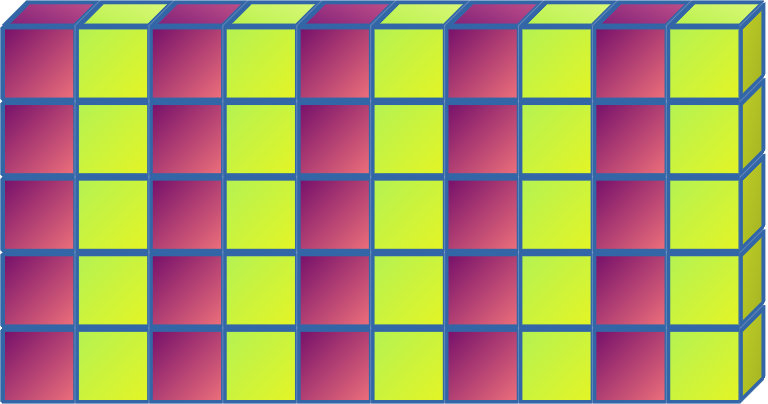
A Shadertoy shader for this pattern:

```glsl
// A block wall of ten by five outlined cubes in oblique view, with alternating gradient columns.

const float HEIGHT = 405.0;                  // design units down the canvas
const vec2 COUNT = vec2(10.0, 5.0);          // cubes across and down
const vec2 PITCH = vec2(74.1, 75.8);         // cube spacing
const vec2 CORNER = vec2(1.1, 25.6);         // upper left of the front, y down
const float DEPTH = 25.2;                    // oblique offset of the back edges

// Coloured panel inside each face: low and high corner
const vec2 FRONT_LO = vec2(3.9, 3.9),  FRONT_HI = vec2(72.3, 72.2);
const vec2 TOP_LO = vec2(7.5, 2.0),    TOP_HI = vec2(71.0, 21.3);
const vec2 SIDE_LO = vec2(2.6, 6.5),   SIDE_HI = vec2(21.2, 70.5);

const float SEAM_WIDTH = 0.9;
const float SEAM_STRENGTH = 0.4;
const float NOTCH = 2.2;                     // nick between cubes on the outer edges

const vec3 PAPER = vec3(1.0);
const vec3 OUTLINE = vec3(0.20, 0.40, 0.65);
const vec3 SEAM = vec3(0.70, 0.76, 0.86);
const vec3 PLUM = vec3(0.47, 0.07, 0.42),      CORAL = vec3(0.92, 0.43, 0.48);
const vec3 LIME = vec3(0.71, 0.95, 0.32),      LEMON = vec3(0.89, 0.96, 0.15);
const vec3 TOP_PLUM = vec3(0.52, 0.14, 0.48),  TOP_ROSE = vec3(0.74, 0.30, 0.53);
const vec3 TOP_LIME = vec3(0.73, 0.95, 0.30),  TOP_PALE = vec3(0.85, 0.97, 0.47);
const vec3 OLIVE = vec3(0.73, 0.79, 0.14),     DARK_OLIVE = vec3(0.66, 0.72, 0.14);

// Signed distance to an axis-aligned box given by its corners
float boxDistance(vec2 p, vec2 lo, vec2 hi) {
    vec2 d = max(lo - p, p - hi);
    return max(d.x, d.y);
}

float coverage(float d, float pixel) {
    return clamp(0.5 - d / pixel, 0.0, 1.0);
}

float seamDistance(float x, float pitch) {
    return abs(x - pitch * floor(x / pitch + 0.5));
}

// Hairline that keeps its weight when thinner than a pixel
float hairline(float d, float pixel) {
    float w = max(SEAM_WIDTH, pixel);
    return coverage(d - 0.5 * w, pixel) * SEAM_WIDTH / w;
}

void mainImage(out vec4 fragColor, in vec2 fragCoord) {
    float pixel = HEIGHT / iResolution.y;
    vec2 p = vec2(fragCoord.x, iResolution.y - fragCoord.y) * pixel;
    vec2 q = p - CORNER;
    vec2 size = COUNT * PITCH;

    // Undo the slant of the top and side faces
    float slantX = q.x + q.y;
    float slantY = q.y + q.x - size.x;
    bool onTop = q.y < 0.0 && slantX < size.x;
    bool onSide = !onTop && q.x > size.x;

    float across = onTop ? slantX : q.x;
    float down = onSide ? slantY : q.y;
    float column = clamp(floor(across / PITCH.x), 0.0, COUNT.x - 1.0);
    float row = clamp(floor(down / PITCH.y), 0.0, COUNT.y - 1.0);
    bool warm = mod(column, 2.0) < 0.5;

    // Choose the panel, its gradient and the seam for this face
    vec2 local = vec2(across - column * PITCH.x, down - row * PITCH.y);
    vec2 lo = FRONT_LO, hi = FRONT_HI;
    vec3 startColor = warm ? PLUM : LIME;
    vec3 endColor = warm ? CORAL : LEMON;
    float seam = across > 0.5 * PITCH.x ? seamDistance(across, PITCH.x) : PITCH.x;
    float joint = seamDistance(down, PITCH.y);
    float strength = SEAM_STRENGTH * (1.0 + 0.8 * exp(-joint * joint));
    if (onTop) {
        local.y = -q.y;
        lo = TOP_LO;
        hi = TOP_HI;
        startColor = warm ? TOP_PLUM : TOP_LIME;
        endColor = warm ? TOP_ROSE : TOP_PALE;
        seam *= 0.707;
        strength = SEAM_STRENGTH;
    } else if (onSide) {
        local.x = q.x - size.x;
        lo = SIDE_LO;
        hi = SIDE_HI;
        startColor = OLIVE;
        endColor = DARK_OLIVE;
        seam = 0.707 * joint;
        strength = SEAM_STRENGTH;
    }

    vec2 t = clamp((local - lo) / (hi - lo), 0.0, 1.0);
    vec3 panel = mix(startColor, endColor, 0.5 * (t.x + t.y));

    // Outline, seams and panels
    vec3 color = mix(OUTLINE, SEAM, strength * hairline(seam, pixel));
    color = mix(color, panel, coverage(boxDistance(local, lo, hi), pixel));

    // Silhouette with nicked left and right edges
    float leftNick = max(0.0, NOTCH - seamDistance(q.y, PITCH.y));
    float rightNick = max(0.0, NOTCH - seamDistance(slantY, PITCH.y));
    float body = boxDistance(q, vec2(leftNick - 0.8, -DEPTH),
                             vec2(size.x + DEPTH - rightNick, size.y));
    body = max(body, -0.707 * slantX);
    body = max(body, 0.707 * (slantY - size.y));
    color = mix(PAPER, color, coverage(body, pixel));

    fragColor = vec4(color, 1.0);
}
```
